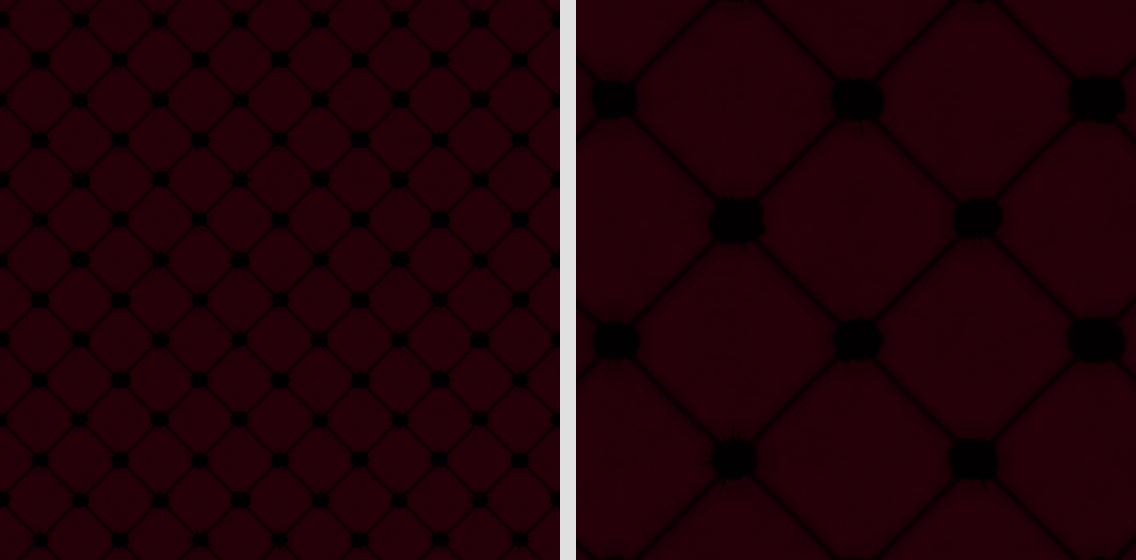
Left, the full canvas; right, a detail of the centre.
A WebGL 2 fragment shader for this pattern:

```glsl
#version 300 es
precision highp float;
// Dark diamond-tufted upholstery: thin diagonal seams join at pressed buttons.
// A 45-degree lattice gives seams and button cells; wrapped hashes vary each
// button's size, outline and radiating creases, so the tile is seamless.

#define REPEATS 7.0         // diamonds across and down
#define ROW_SHIFT 0.75      // height of the first button row, in repeats
#define SEAM_WIDTH 0.011    // half width of a seam, in repeats
#define SEAM_BOW 0.012      // greatest sideways bend of a seam
#define SHADE_WIDTH 0.046   // reach of the shading beside a seam
#define BUTTON_SIZE vec2(0.106, 0.088)
#define CREASES 16          // creases around each button
#define CREASE_REACH 0.15   // greatest crease length beyond the button
#define WEAVE 256.0         // cloth grain cells across the canvas
#define GRAIN 0.09          // strength of the cloth grain

out vec4 fragColor;
uniform vec2 u_resolution;

const float TAU = 6.2831853;
const vec3 PANEL = vec3(0.143, 0.0, 0.030);
const vec3 SHADE = vec3(0.108, 0.0, 0.021);
const vec3 SEAM = vec3(0.035, 0.0, 0.008);
const vec3 BUTTON = vec3(0.010, 0.0, 0.004);

float hash(vec2 p) {
    return fract(sin(dot(p, vec2(12.9898, 78.233))) * 43758.5453);
}

// Value noise that wraps after a whole number of cells.
float wrapNoise(vec2 p, float cells) {
    vec2 i = floor(p), f = fract(p);
    f = f * f * (3.0 - 2.0 * f);
    vec2 a = mod(i, cells), b = mod(i + 1.0, cells);
    return mix(mix(hash(a), hash(vec2(b.x, a.y)), f.x),
               mix(hash(vec2(a.x, b.y)), hash(b), f.x), f.y);
}

// Lattice coordinates back to repeats, and a wrapped id for hashing.
vec2 latticeToRepeat(vec2 a) {
    return 0.5 * vec2(a.x + a.y, a.x - a.y);
}

vec2 wrappedId(vec2 a) {
    return floor(mod(4.0 * latticeToRepeat(a) + 0.1, 4.0 * REPEATS));
}

// Distance to a slightly bowed seam; 'across' is measured from its axis.
float seamDistance(float across, float along, vec2 middle) {
    float bow = (hash(wrappedId(middle) + 3.7) - 0.5) * 2.0 * SEAM_BOW;
    return abs(across * 0.70711 - bow * sin(0.5 * TAU * fract(along)));
}

// Coverage of the button core (x) and of its fading creases (y).
vec2 buttonMask(vec2 d, vec2 id, float pixel) {
    float size = mix(0.90, 1.13, hash(id + 0.3));
    float pull = pow(hash(id + 5.1), 2.0);
    d -= 0.016 * (vec2(hash(id + 1.7), hash(id + 2.9)) - 0.5);
    float r = length(d), angle = atan(d.y, d.x) / TAU + 0.5;

    // Rough, rounded-square core
    float ragged = wrapNoise(vec2(angle * 18.0, 0.5) + id * 18.0, 18.0 * 4.0 * REPEATS);
    float closing = smoothstep(0.0, 0.06, angle) * smoothstep(0.0, 0.06, 1.0 - angle);
    vec2 e = abs(d) / (BUTTON_SIZE * size);
    float shape = pow(pow(e.x, 2.6) + pow(e.y, 2.6), 1.0 / 2.6);
    float edge = (shape - 1.0 - 0.28 * (ragged - 0.5) * closing) * BUTTON_SIZE.y;
    float soft = max(0.012, pixel);
    float core = 1.0 - smoothstep(-soft, soft, edge);

    // Tapered creases, longer where the cloth is pulled harder
    float crease = 0.0;
    for (int i = 0; i < CREASES; i++) {
        float k = float(i);
        float turn = TAU * (k + hash(id + k * 1.31)) / float(CREASES);
        vec2 dir = vec2(cos(turn), sin(turn));
        float h = hash(id.yx + k * 2.17 + 0.5);
        float reach = 0.105 + CREASE_REACH * h * h * mix(0.25, 1.0, pull);
        float t = dot(d, dir) / reach;
        float width = 0.016 * max(1.0 - t, 0.0);
        float side = abs(dot(d, vec2(-dir.y, dir.x)));
        float stroke = 1.0 - smoothstep(width * 0.3, width + 0.6 * pixel, side);
        float fade = smoothstep(0.0, 0.3, t) * (1.0 - smoothstep(0.45, 1.0, t));
        crease = max(crease, stroke * fade);
    }
    return vec2(core, crease * (1.0 - smoothstep(0.22, 0.30, r)));
}

void main() {
    vec2 uv = gl_FragCoord.xy / u_resolution;
    vec2 p = uv * REPEATS - vec2(0.0, ROW_SHIFT);
    float pixel = REPEATS / min(u_resolution.x, u_resolution.y);

    // Diagonal lattice: seams on whole coordinates, buttons on whole pairs
    vec2 a = vec2(p.x + p.y, p.x - p.y);
    vec2 node = floor(a + 0.5), cell = floor(a) + 0.5, off = a - node;
    float seam = min(seamDistance(off.x, a.y, vec2(node.x, cell.y)),
                     seamDistance(off.y, a.x, vec2(cell.x, node.y)));
    vec2 d = latticeToRepeat(off);
    float r = length(d);

    // Cloth with fine grain, shaded beside seams and around buttons
    float grain = wrapNoise(uv * WEAVE, WEAVE) + wrapNoise(uv * 56.0, 56.0) - 1.0;
    float shade = 1.0 - smoothstep(0.014, SHADE_WIDTH + 0.02, seam);
    shade = max(shade, 1.0 - smoothstep(0.10, 0.20, r));
    vec3 color = mix(PANEL, SHADE, shade) * (1.0 + GRAIN * grain);

    // Seams, widening slightly into the buttons
    float width = SEAM_WIDTH * (1.0 + 0.5 * (1.0 - smoothstep(0.08, 0.22, r)));
    float soft = max(0.009, 0.7 * pixel);
    color = mix(color, SEAM, 0.9 * (1.0 - smoothstep(width - soft, width + soft, seam)));

    // Creases and buttons
    vec2 tuft = buttonMask(d, wrappedId(node), pixel);
    color = mix(color, SEAM, 0.85 * tuft.y);
    fragColor = vec4(mix(color, BUTTON, tuft.x), 1.0);
}
```
